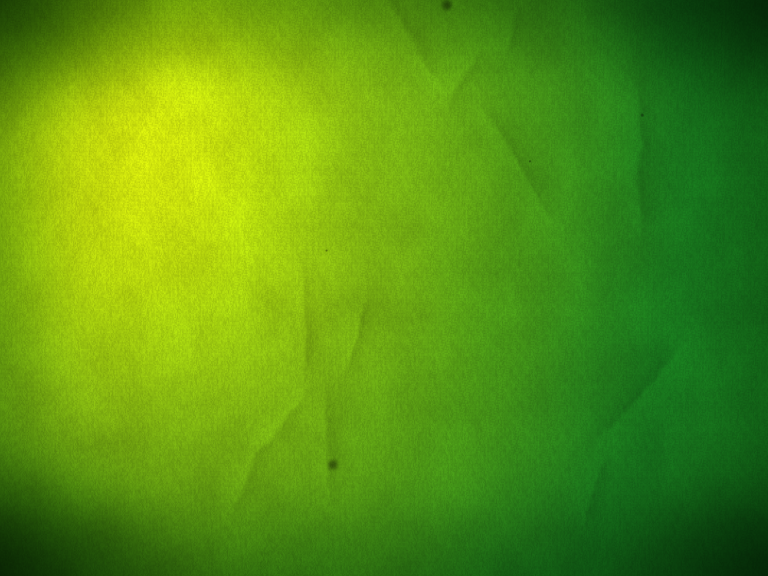
Write a WebGL 2 fragment shader that draws this background.

```glsl
#version 300 es
precision highp float;

uniform vec2 u_resolution;
out vec4 fragColor;

float hash(vec2 p) {
    return fract(sin(dot(p, vec2(127.1, 311.7))) * 43758.5453);
}

float noise(vec2 p) {
    vec2 i = floor(p), f = fract(p);
    f = f * f * (3.0 - 2.0 * f);
    return mix(mix(hash(i), hash(i + vec2(1, 0)), f.x),
               mix(hash(i + vec2(0, 1)), hash(i + vec2(1, 1)), f.x), f.y);
}

float fbm(vec2 p) {
    float sum = 0.0, amp = 0.5;
    for (int i = 0; i < 5; i++) {
        sum += amp * noise(p);
        p = mat2(1.6, 1.2, -1.2, 1.6) * p + 7.3;
        amp *= 0.5;
    }
    return sum;
}

// Fold from a to b: soft shadow on its left side, faint light on its right
float crease(vec2 p, vec2 a, vec2 b) {
    vec2 dir = normalize(b - a), q = p - a;
    float along = dot(q, dir) / length(b - a);
    float side = dir.x * q.y - dir.y * q.x;
    float ends = smoothstep(-0.15, 0.3, along) * smoothstep(1.15, 0.7, along);
    float shadow = exp(-max(side, 0.0) / 0.025) * smoothstep(-0.007, 0.005, side);
    float light = exp(min(side, 0.0) / 0.02) * smoothstep(0.005, -0.007, side);
    return ends * (0.35 * light - shadow);
}

// Yellow core fading through lime to deep green
vec3 glowColor(float d) {
    vec3 c = mix(vec3(0.83, 0.91, 0.05), vec3(0.69, 0.83, 0.05), smoothstep(0.0, 0.26, d));
    c = mix(c, vec3(0.50, 0.71, 0.07), smoothstep(0.16, 0.44, d));
    c = mix(c, vec3(0.31, 0.59, 0.08), smoothstep(0.36, 0.68, d));
    return mix(c, vec3(0.09, 0.45, 0.11), smoothstep(0.57, 0.97, d));
}

void main() {
    vec2 uv = gl_FragCoord.xy / u_resolution;
    vec2 p = vec2(uv.x * 4.0 / 3.0, uv.y);
    float mottle = fbm(p * vec2(6.0, 4.5) + 3.0) - 0.48;
    float blotch = fbm(p * vec2(17.0, 13.0) + 19.0) - 0.48;

    // Off-centre glow
    float d = length((p - vec2(0.26, 0.73)) * vec2(1.0, 0.82));
    vec3 color = glowColor(d + 0.05 * mottle);

    // Vignette, fading red and blue faster than green
    vec2 edge = min(uv, 1.0 - uv);
    float vignette = mix(0.79, 1.0, smoothstep(-0.04, 0.12, edge.x))
                   * mix(0.72, 1.0, smoothstep(-0.06, 0.19, edge.y));
    vignette *= 1.0 - 0.45 * smoothstep(0.28, 0.0, length(edge));
    vignette *= 1.0 - 0.20 * smoothstep(0.35, 0.0, uv.y) * smoothstep(0.5, 0.0, uv.x);
    color *= pow(vec3(vignette), vec3(1.5, 1.0, 1.3));

    // Creased paper
    vec4 folds[11] = vec4[11](
        vec4(0.66, 1.02, 0.77, 0.85), vec4(0.90, 0.99, 0.87, 0.90),
        vec4(0.83, 0.91, 0.78, 0.80), vec4(0.85, 0.81, 0.96, 0.63),
        vec4(1.11, 0.87, 1.12, 0.57), vec4(0.53, 0.56, 0.52, 0.33),
        vec4(0.63, 0.49, 0.60, 0.36), vec4(0.54, 0.34, 0.39, 0.08),
        vec4(0.56, 0.33, 0.58, 0.13), vec4(1.03, 0.24, 1.19, 0.41),
        vec4(1.05, 0.21, 1.01, 0.09));
    vec2 bent = p + 0.04 * (vec2(fbm(p * 9.0), fbm(p * 9.0 + 31.0)) - 0.48);
    float relief = 0.0;
    for (int i = 0; i < 11; i++) relief += crease(bent, folds[i].xy, folds[i].zw);
    color *= 1.0 + 0.12 * relief + 0.16 * mottle + 0.17 * blotch;

    // Stains and specks: centre and radius
    vec3 spots[5] = vec3[5](
        vec3(0.578, 0.193, 0.009), vec3(0.776, 0.991, 0.009),
        vec3(0.920, 0.720, 0.002), vec3(1.115, 0.800, 0.003),
        vec3(0.567, 0.565, 0.002));
    for (int i = 0; i < 5; i++) {
        float r = length(p - spots[i].xy) / spots[i].z;
        color *= 1.0 - 0.38 * smoothstep(1.5, 0.2, r);
    }

    // Upright weave and fine grain
    float weave = noise(p * vec2(400.0, 130.0)) - 0.5;
    float grain = noise(p * vec2(610.0, 430.0) + 11.0) - 0.5;
    color *= 1.0 + 0.08 * weave + 0.12 * grain;

    fragColor = vec4(clamp(color, 0.0, 1.0), 1.0);
}
```
